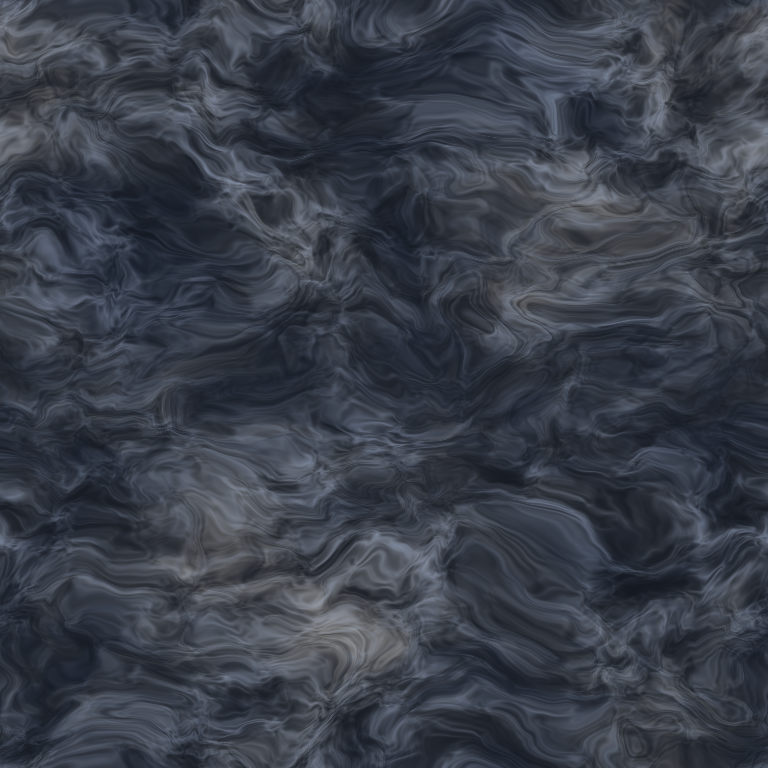
A WebGL 1 fragment shader for this texture:

```glsl
precision highp float;
// Dark stormy water or smoky slate: soft light and dark banks, swirling eddies
// and fine, mostly horizontal filaments. Wrapping gradient noise is sampled
// through three rounds of domain warping, then graded to cold blue greys.

uniform vec2 u_resolution;

#define BANK_CELLS vec2(2.0, 3.0)
#define CLOUD_CELLS vec2(5.0, 9.0)
#define STREAK_CELLS vec2(7.0, 18.0)
#define EDDY_CELLS vec2(5.0, 6.0)
#define LARGE_WARP vec2(0.085, 0.06)
#define SMALL_WARP vec2(0.055, 0.035)
#define RIPPLE_WARP vec2(0.016, 0.012)
#define BANK_CONTRAST 0.66
#define CLOUD_CONTRAST 0.60
#define STREAK_CONTRAST 0.95
#define EDDY_CONTRAST 0.30
#define MID_TONE 0.212

// Random gradient of a lattice cell, components in -1..1
vec2 cellGradient(vec2 cell, float seed) {
  vec3 h = fract(vec3(cell.xyx + seed * 17.31) * vec3(0.1031, 0.1030, 0.0973));
  h += dot(h, h.yzx + 33.33);
  return fract((h.xx + h.yz) * h.zy) * 2.0 - 1.0;
}

// The half-cell shift keeps the wrap exact where division is rounded
float cornerValue(vec2 cell, vec2 offset, vec2 corner, vec2 period, float seed) {
  vec2 wrapped = floor(mod(cell + corner + 0.5, period));
  return dot(cellGradient(wrapped, seed), offset - corner);
}

// Gradient noise that repeats after a whole number of cells
float wrapNoise(vec2 p, vec2 period, float seed) {
  vec2 cell = floor(p);
  vec2 f = p - cell;
  vec2 w = f * f * f * (f * (f * 6.0 - 15.0) + 10.0);
  float bottom = mix(cornerValue(cell, f, vec2(0.0, 0.0), period, seed),
                     cornerValue(cell, f, vec2(1.0, 0.0), period, seed), w.x);
  float top = mix(cornerValue(cell, f, vec2(0.0, 1.0), period, seed),
                  cornerValue(cell, f, vec2(1.0, 1.0), period, seed), w.x);
  return 1.6 * mix(bottom, top, w.y);
}

// Four octaves over the unit tile
float fractalNoise(vec2 uv, vec2 cells, float gain, float seed) {
  float sum = 0.0;
  float weight = 1.0;
  for (int i = 0; i < 4; i++) {
    sum += weight * wrapNoise(uv * cells, cells, seed + float(i));
    cells *= 2.0;
    weight *= gain;
  }
  return sum;
}

// Thin bright creases, slightly rounded, where the noise crosses zero
float filaments(vec2 uv, vec2 cells, float seed) {
  float sum = 0.0;
  float weight = 1.0;
  for (int i = 0; i < 4; i++) {
    float n = wrapNoise(uv * cells, cells, seed + float(i));
    sum += weight * (0.23 - sqrt(n * n + 0.0015));
    cells *= 2.0;
    weight *= 0.82;
  }
  return sum;
}

vec2 warpField(vec2 uv, vec2 cells, float seed) {
  return vec2(fractalNoise(uv, cells, 0.42, seed),
              fractalNoise(uv, cells, 0.42, seed + 7.0));
}

// Striations that follow the contours of a smooth field
float eddyLines(vec2 uv, vec2 place) {
  float level = fractalNoise(uv, EDDY_CELLS, 0.38, 41.0);
  vec2 period = vec2(64.0, 6.0);
  float wide = wrapNoise(vec2(level * 9.0, place.y * 6.0), period, 47.0);
  float thin = wrapNoise(vec2(level * 24.0, place.y * 6.0), period, 53.0);
  return wide + 0.8 * thin;
}

void main() {
  vec2 uv = gl_FragCoord.xy / u_resolution;

  // Three rounds of flow: wide folds, smaller curls, choppy ripples
  vec2 folded = uv + LARGE_WARP * warpField(uv, vec2(3.0, 4.0), 1.0);
  vec2 curled = folded + SMALL_WARP * warpField(folded, vec2(6.0, 8.0), 15.0);
  vec2 rippled = curled + RIPPLE_WARP * warpField(curled, vec2(14.0, 20.0), 75.0);

  // Layers of tone
  float bank = fractalNoise(folded, BANK_CELLS, 0.5, 29.0);
  float cloud = fractalNoise(curled, CLOUD_CELLS, 0.58, 35.0);
  float streak = filaments(rippled, STREAK_CELLS, 59.0);
  float eddy = eddyLines(curled, uv);

  // Streaks and eddies take over from each other in patches
  float patchiness = fractalNoise(folded, vec2(4.0, 5.0), 0.5, 67.0);
  float streakShare = smoothstep(-0.45, 0.40, patchiness);
  float depth = BANK_CONTRAST * bank + CLOUD_CONTRAST * cloud
              + STREAK_CONTRAST * streak * mix(0.55, 1.25, streakShare)
              + EDDY_CONTRAST * eddy * mix(1.3, 0.5, streakShare);
  depth /= sqrt(1.0 + 0.6 * depth * depth);
  float tone = MID_TONE * exp(depth);

  // Cold blue crests against slightly olive banks
  float tint = clamp(0.8 * streak + 0.4 * patchiness - 0.45 * bank, -0.6, 0.6);
  vec3 color = vec3(tone) + vec3(0.0, 0.021, 0.062);
  color += tint * tone * vec3(-0.08, 0.0, 0.15);
  gl_FragColor = vec4(color, 1.0);
}
```
